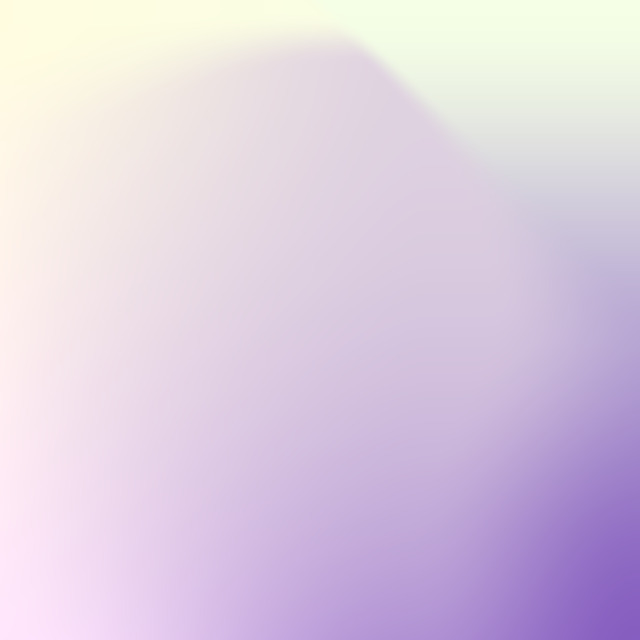
A WebGL 1 fragment shader for this background:

```glsl
precision highp float;
// A soft pastel backdrop: a lilac veil with a rounded peak lies over a
// mint-to-violet vertical fade. Both are smooth colour ramps, joined by a
// curved edge that is crisp near the peak and blurs toward the base.

uniform vec2 u_resolution;

const vec3 CREAM = vec3(1.0, 0.99, 0.88);
const vec3 MINT = vec3(0.96, 1.0, 0.90);
const vec3 PINK = vec3(1.0, 0.90, 0.99);
const vec3 DUSK = vec3(0.75, 0.70, 0.84);
const vec3 VIOLET = vec3(0.52, 0.36, 0.75);
const vec3 MIST = vec3(0.875, 0.825, 0.88);
const vec3 LILAC = vec3(0.69, 0.57, 0.83);

// Vertical fade behind the veil; depth runs from 0 at the top to 1.
vec3 backdrop(float depth) {
  vec3 upper = mix(MINT, DUSK, smoothstep(0.0, 0.52, depth));
  return mix(upper, VIOLET, smoothstep(0.35, 1.05, depth));
}

// Warm left side blending into the lilac core of the veil.
vec3 veilColor(float x, float depth) {
  vec3 warmSide = mix(CREAM, PINK, depth);
  vec3 core = mix(MIST, LILAC, pow(depth, 2.3));
  float t = clamp(x / 0.667, 0.0, 1.0);
  float earlyRise = 1.0 - pow(1.0 - t, 1.5);
  float middle = 1.0 - pow(2.0 * depth - 1.0, 2.0);
  return mix(warmSide, core, mix(smoothstep(0.0, 1.0, t), earlyRise, middle));
}

// Horizontal position of the veil's right edge.
float veilEdge(float depth) {
  float slope = pow(max(1.0 - depth / 0.54, 0.0), 1.5);
  return 0.90 - 0.41 * slope - 0.08 * smoothstep(0.52, 0.85, depth);
}

// Coverage left of the edge, with blur growing toward the base.
float veilMask(float x, float depth) {
  float blur = mix(0.025, 0.18, smoothstep(0.1, 0.75, depth));
  return 1.0 - smoothstep(-blur, blur, x - veilEdge(depth));
}

// Fade under the top border, longer on the left than at the peak.
float topFade(float x, float depth) {
  float reach = mix(0.23, 0.10, smoothstep(0.0, 0.5, x));
  return smoothstep(0.02, reach, depth);
}

void main() {
  vec2 uv = gl_FragCoord.xy / u_resolution;
  float depth = 1.0 - uv.y;

  vec3 sky = mix(CREAM, MINT, uv.x);
  vec3 veil = mix(sky, veilColor(uv.x, depth), topFade(uv.x, depth));
  vec3 color = mix(backdrop(depth), veil, veilMask(uv.x, depth));

  gl_FragColor = vec4(color, 1.0);
}
```
